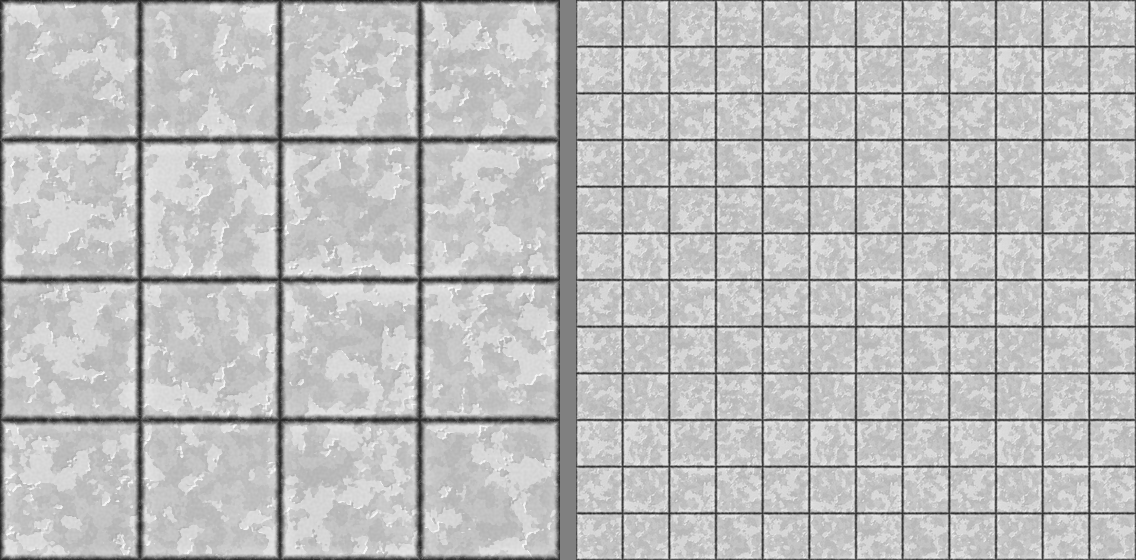
Left, the tile; right, the same tile 3 across and 3 down.
Write a Shadertoy shader that draws this texture.

```glsl
// Draws a four by four grid of mottled pale stone tiles with soft dark grout.

const float TILES = 4.0;
const vec3 GROUT = vec3(0.10);
const vec3 STONE = vec3(0.755);
const vec3 PATCH = vec3(0.845);
const vec3 CHIP = vec3(0.97);

// Integer hash of a cell and a seed, from 0 to 1
float hash(vec2 cell, float seed) {
    uvec3 v = uvec3(cell.x, cell.y, seed);
    uint h = v.x * 1597334677u ^ v.y * 3812015801u ^ (v.z + 7u) * 2798796415u;
    h = (h ^ (h >> 16)) * 2146121005u;
    h = (h ^ (h >> 15)) * 2221713035u;
    return float((h ^ (h >> 16)) >> 8) / 16777216.0;
}

// Dot product of a lattice point's random direction with the offset from it
float gradientDot(vec2 cell, vec2 offset, float period, float seed) {
    float angle = 6.28318 * hash(mod(cell, period), seed);
    return dot(vec2(cos(angle), sin(angle)), offset);
}

// Gradient noise that wraps after a whole number of cells per canvas
float noise(vec2 uv, float period, float seed) {
    vec2 p = uv * period;
    vec2 i = floor(p);
    vec2 f = p - i;
    vec2 w = f * f * f * (f * (f * 6.0 - 15.0) + 10.0);
    vec2 e = vec2(1.0, 0.0);
    float low = mix(gradientDot(i, f, period, seed),
                    gradientDot(i + e.xy, f - e.xy, period, seed), w.x);
    float high = mix(gradientDot(i + e.yx, f - e.yx, period, seed),
                     gradientDot(i + e.xx, f - e.xx, period, seed), w.x);
    return mix(low, high, w.y);
}

// Sum of octaves, each twice as fine as the last
float fbm(vec2 uv, float period, float gain, float seed) {
    float sum = 0.0;
    float amplitude = 1.0;
    for (int octave = 0; octave < 4; octave++) {
        sum += amplitude * noise(uv, period, seed + float(octave));
        period *= 2.0;
        amplitude *= gain;
    }
    return sum;
}

// Ragged height field whose high parts are the pale patches
float patchHeight(vec2 uv) {
    return fbm(uv, 22.0, 0.62, 11.0) + 0.75 * noise(uv, 9.0, 31.0);
}

float patchMask(float height, float level) {
    return smoothstep(level - 0.07, level + 0.07, height);
}

// Stone with faint blotches, pale patches and chipped bright rims
vec3 stone(vec2 uv, float level) {
    float blotch = smoothstep(-0.10, 0.10, fbm(uv, 30.0, 0.6, 41.0));
    float cloud = noise(uv, 8.0, 51.0);
    float grain = noise(uv, 170.0, 61.0);
    float pale = patchMask(patchHeight(uv), level);
    float beyond = patchMask(patchHeight(uv + vec2(0.0030, -0.0022)), level);

    vec3 color = STONE + 0.040 * (blotch - 0.5) + 0.035 * cloud;
    color = mix(color, PATCH + 0.025 * cloud, pale);
    color += 0.035 * grain;

    float chipped = smoothstep(0.0, 0.22, noise(uv, 26.0, 71.0));
    float rim = clamp(pale - beyond, 0.0, 1.0) * chipped;
    float shade = clamp(beyond - pale, 0.0, 1.0) * chipped;
    return mix(color, CHIP, 0.85 * rim) - 0.045 * shade;
}

// Share of stone over grout, from the distance to the nearest joint
float stoneCover(float jointDistance, vec2 uv) {
    float wobble = 0.008 * fbm(uv, 60.0, 0.6, 81.0);
    return smoothstep(-0.010, 0.048, jointDistance + wobble);
}

void mainImage(out vec4 fragColor, in vec2 fragCoord) {
    vec2 uv = fragCoord / iResolution.xy;
    vec2 tile = floor(uv * TILES);
    vec2 local = fract(uv * TILES);
    vec2 edge = min(local, 1.0 - local);
    float jointDistance = min(edge.x, edge.y);

    // Each tile has its own amount of pale wear
    float level = 0.15 + 0.26 * (hash(tile, 91.0) - 0.5);
    vec3 color = stone(uv, level);

    // Slightly worn, lighter border inside each tile
    color += 0.035 * (1.0 - smoothstep(0.04, 0.13, jointDistance));

    // Dark joints with sparse pale scratches
    float scratch = smoothstep(0.22, 0.45, fbm(uv, 90.0, 0.6, 101.0));
    vec3 grout = GROUT + 0.12 * scratch;
    color = mix(grout, color, stoneCover(jointDistance, uv));

    fragColor = vec4(clamp(color, 0.0, 1.0), 1.0);
}
```
